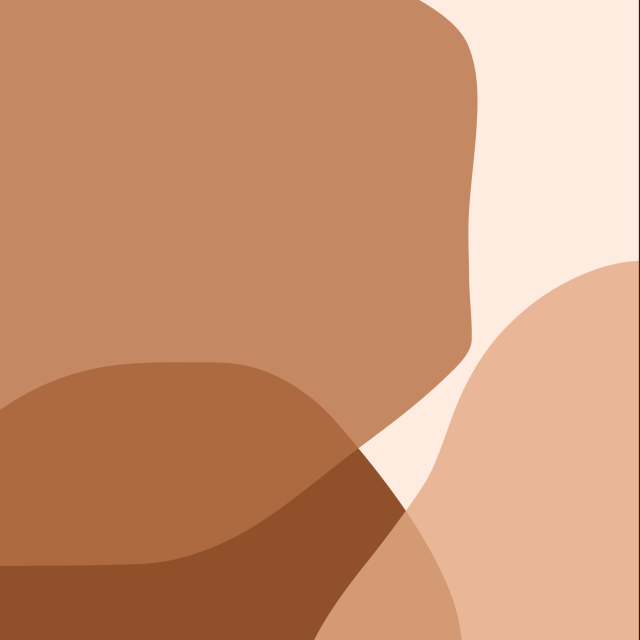
This background is drawn by a three.js fragment shader. Its source:

```glsl
varying vec2 vUv;

const vec3 CREAM = vec3(0.996, 0.925, 0.878);
const vec3 TAN = vec3(0.769, 0.533, 0.388);
const vec3 UMBER = vec3(0.565, 0.318, 0.165);
const vec3 SIENNA = vec3(0.680, 0.410, 0.250);
const vec3 PEACH = vec3(0.914, 0.718, 0.596);
const vec3 CARAMEL = vec3(0.827, 0.604, 0.455);
const vec3 MARGIN = vec3(0.16, 0.12, 0.10);
const float SOFTNESS = 0.0011;
const float MARGIN_START = 0.9982;

// Corners where the two outlines of a shape meet
const vec2 TAN_CORNER = vec2(0.7096, 0.4232);
const vec2 HILL_CORNER = vec2(0.5600, 0.2995);
const vec2 PEACH_CORNER = vec2(0.7943, 0.4922);

// Cubic span between knots (position, value, slope); returns value and slope
vec2 span(float t, vec3 a, vec3 b) {
  float h = b.x - a.x;
  float u = clamp((t - a.x) / h, 0.0, 1.0);
  float v = 1.0 - u;
  float value = mix(a.y, b.y, u * u * (3.0 - 2.0 * u))
              + h * u * v * (a.z * v - b.z * u);
  float slope = 6.0 * u * v * (b.y - a.y) / h
              + a.z * v * (1.0 - 3.0 * u) + b.z * u * (3.0 * u - 2.0);
  return vec2(value, slope);
}

// Approximate signed distance from a curve, positive above its value
float beyond(float p, vec2 curve) {
  return (p - curve.x) * inversesqrt(1.0 + curve.y * curve.y);
}

float coverage(float d) {
  return 1.0 - smoothstep(-SOFTNESS, SOFTNESS, d);
}

// Large tan panel: lower edge over x, right edge over y
vec2 tanLower(float x) {
  vec3 shelf = vec3(0.215, 0.1185, 0.03);
  vec3 bend = vec3(0.3776, 0.1667, 0.55);
  vec3 rise = vec3(0.56, 0.2995, 0.75);
  if (x < shelf.x) return span(x, vec3(0.0, 0.1159, 0.0), shelf);
  if (x < bend.x) return span(x, shelf, bend);
  if (x < rise.x) return span(x, bend, rise);
  return span(x, rise, vec3(TAN_CORNER, 1.0));
}

vec2 tanRight(float y) {
  vec3 heel = vec3(0.4688, 0.737, 0.03);
  vec3 waistLow = vec3(0.5638, 0.7331, -0.01);
  vec3 waistHigh = vec3(0.6745, 0.7331, 0.07);
  vec3 bulge = vec3(0.8438, 0.7461, 0.0);
  vec3 shoulder = vec3(0.9284, 0.7318, -0.4);
  if (y < heel.x) return span(y, vec3(TAN_CORNER.yx, 1.0), heel);
  if (y < waistLow.x) return span(y, heel, waistLow);
  if (y < waistHigh.x) return span(y, waistLow, waistHigh);
  if (y < bulge.x) return span(y, waistHigh, bulge);
  if (y < shoulder.x) return span(y, bulge, shoulder);
  return span(y, shoulder, vec3(1.0, 0.655, -1.75));
}

// Dark hill: crest over x, right flank over y
vec2 hillCrest(float x) {
  vec3 brow = vec3(0.1953, 0.431, 0.09);
  vec3 top = vec3(0.338, 0.4336, 0.0);
  vec3 fall = vec3(0.4948, 0.3711, -0.85);
  if (x < brow.x) return span(x, vec3(0.0, 0.3594, 0.7), brow);
  if (x < top.x) return span(x, brow, top);
  if (x < fall.x) return span(x, top, fall);
  return span(x, fall, vec3(HILL_CORNER, -1.2));
}

vec2 hillFlank(float y) {
  vec3 low = vec3(0.0755, 0.7031, -0.4);
  vec3 high = vec3(0.2018, 0.6341, -0.68);
  if (y < low.x) return span(y, vec3(0.0, 0.7214, -0.12), low);
  if (y < high.x) return span(y, low, high);
  return span(y, high, vec3(HILL_CORNER.yx, -0.83));
}

// Peach slope: left flank over y, crest over x
vec2 peachFlank(float y) {
  vec3 foot = vec3(0.1211, 0.5729, 0.8);
  vec3 knee = vec3(0.2018, 0.6341, 0.72);
  vec3 dip = vec3(0.2708, 0.6771, 0.44);
  vec3 chest = vec3(0.401, 0.7292, 0.52);
  if (y < foot.x) return span(y, vec3(0.0, 0.4909, 0.5), foot);
  if (y < knee.x) return span(y, foot, knee);
  if (y < dip.x) return span(y, knee, dip);
  if (y < chest.x) return span(y, dip, chest);
  return span(y, chest, vec3(PEACH_CORNER.yx, 1.0));
}

vec2 peachCrest(float x) {
  vec3 shoulder = vec3(0.9115, 0.5716, 0.42);
  if (x < shoulder.x) return span(x, vec3(PEACH_CORNER, 1.0), shoulder);
  return span(x, shoulder, vec3(1.0, 0.5924, 0.02));
}

void main() {
  vec2 p = vUv;
  float panel = coverage(max(beyond(p.x, tanRight(p.y)), -beyond(p.y, tanLower(p.x))));
  float hill = coverage(max(beyond(p.y, hillCrest(p.x)), beyond(p.x, hillFlank(p.y))));
  float slope = coverage(max(-beyond(p.x, peachFlank(p.y)), beyond(p.y, peachCrest(p.x))));

  // Layers, with their own tints where they overlap
  vec3 color = mix(CREAM, TAN, panel);
  color = mix(color, mix(UMBER, SIENNA, panel), hill);
  color = mix(color, mix(PEACH, CARAMEL, hill), slope);

  // Thin dark margin on the right
  color = mix(color, MARGIN, 1.0 - coverage(p.x - MARGIN_START));
  gl_FragColor = vec4(color, 1.0);
}
```
